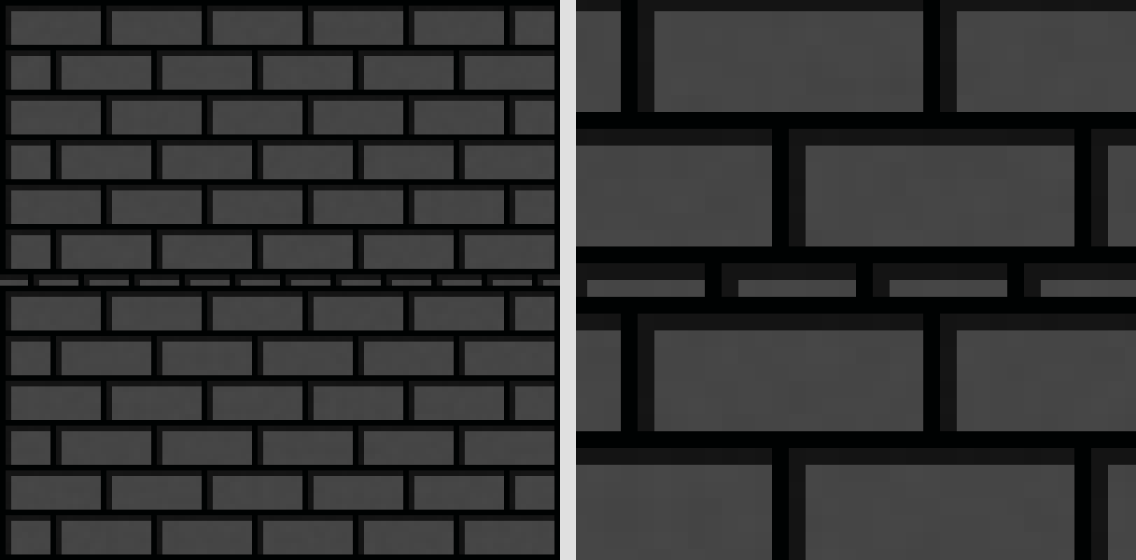
Left: the whole. Right: its middle third, enlarged.
A Shadertoy shader for this texture:

```glsl
// Dark grey running-bond brick wall with bevel shadows, split by a thin course of half bricks.
#define GRID 100.0          // square units across the canvas; joints and shadows are one unit
#define BRICK_PITCH 18.0    // brick length plus joint
#define COURSE_PITCH 8.0    // brick height plus joint
#define COURSES 6.0         // courses above and below the thin course
#define THIN_PITCH 9.0      // thin brick length plus joint
#define THIN_HEIGHT 3.0     // thin course height plus joint
#define THIN_SHIFT 5.0      // first joint in the thin course
#define MOTTLE 0.012        // strength of the uneven brick tone
#define MORTAR_COLOR vec3(0.0, 0.006, 0.006)
#define SHADOW_COLOR vec3(0.08)
#define FACE_COLOR vec3(0.272)

// Pseudo-random unit gradient for a lattice point
vec2 gradientAt(vec2 p) {
    float angle = 6.2832 * fract(sin(dot(p, vec2(127.1, 311.7))) * 43758.5);
    return vec2(cos(angle), sin(angle));
}

float gradientNoise(vec2 p) {
    vec2 i = floor(p), f = fract(p);
    vec2 u = f * f * (3.0 - 2.0 * f);
    vec2 e = vec2(1.0, 0.0);
    float a = dot(gradientAt(i), f);
    float b = dot(gradientAt(i + e.xy), f - e.xy);
    float c = dot(gradientAt(i + e.yx), f - e.yx);
    float d = dot(gradientAt(i + e.xx), f - e.xx);
    return mix(mix(a, b, u.x), mix(c, d, u.x), u.y);
}

// Smooth coverage of an axis-aligned rectangle
float rectangle(vec2 p, vec2 low, vec2 high, vec2 pixel) {
    vec2 inside = clamp(min(p - low, high - p) / pixel + 0.5, 0.0, 1.0);
    return inside.x * inside.y;
}

// Bounds (left, top, right, bottom) of the brick nearest p; cells split mid-joint
vec4 brickBounds(vec2 p) {
    float bandTop = COURSES * COURSE_PITCH;
    float bandEnd = bandTop + THIN_HEIGHT;

    // Thin course runs past the side edges
    if (p.y > bandTop + 0.5 && p.y < bandEnd + 0.5) {
        float column = floor((p.x - THIN_SHIFT - 0.5) / THIN_PITCH);
        float joint = column * THIN_PITCH + THIN_SHIFT;
        return vec4(joint + 1.0, bandTop + 1.0, joint + THIN_PITCH, bandEnd);
    }

    // Main courses, every second one shifted by half a brick
    float start = p.y > bandTop + 1.0 ? bandEnd : 0.0;
    float course = clamp(floor((p.y - start - 0.5) / COURSE_PITCH), 0.0, COURSES - 1.0);
    float shift = -0.5 * BRICK_PITCH * mod(course, 2.0);
    float joint = floor((p.x - shift - 0.5) / BRICK_PITCH) * BRICK_PITCH + shift;
    float top = start + course * COURSE_PITCH;
    return vec4(max(joint, 0.0) + 1.0, top + 1.0,
                min(joint + BRICK_PITCH, GRID - 1.0), top + COURSE_PITCH);
}

void mainImage(out vec4 fragColor, in vec2 fragCoord) {
    vec2 uv = fragCoord / iResolution.xy;
    vec2 p = GRID * vec2(uv.x, 1.0 - uv.y);
    vec2 pixel = GRID / iResolution.xy;

    // Shadow lies along the top and left of each brick
    vec4 bounds = brickBounds(p);
    float brick = rectangle(p, bounds.xy, bounds.zw, pixel);
    float face = rectangle(p, bounds.xy + 1.0, bounds.zw, pixel);

    // Faint blocky mottling, one tone per grid unit
    float tone = gradientNoise((floor(p) + 0.5) * 0.43);

    vec3 color = mix(MORTAR_COLOR, SHADOW_COLOR + 0.5 * MOTTLE * tone, brick);
    color = mix(color, FACE_COLOR + MOTTLE * tone, face);
    fragColor = vec4(color, 1.0);
}
```
